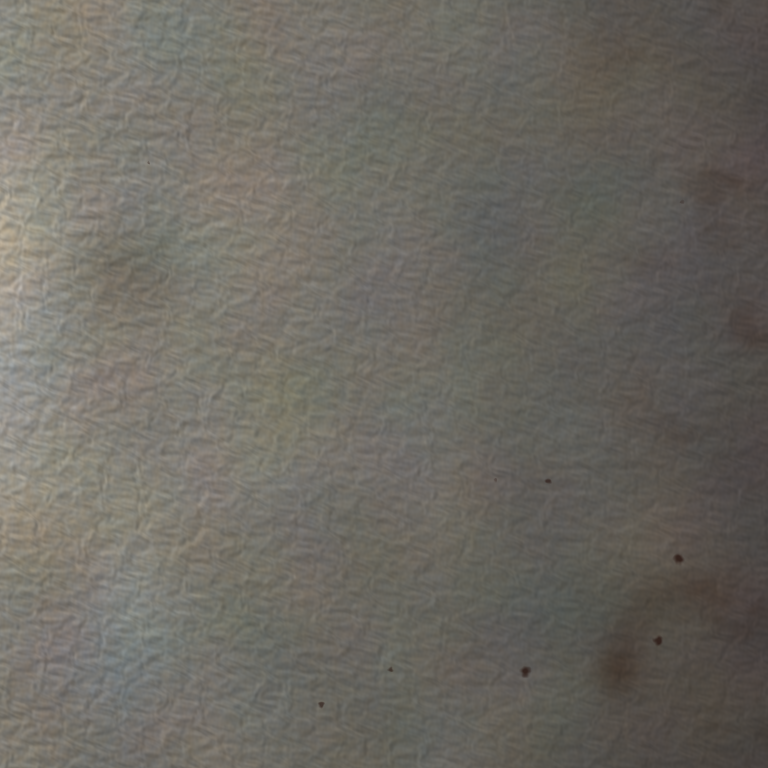
Write a WebGL 2 fragment shader that draws this texture.

```glsl
#version 300 es
precision highp float;
// Aged, softly embossed paper in raking light from the left, with stains and specks.

uniform vec2 u_resolution;
out vec4 fragColor;

const vec3  PAPER_TINT    = vec3(1.022, 0.997, 0.928);
const vec3  WARM_SHIFT    = vec3(0.035, 0.000, -0.045);
const vec3  ROSE_SHIFT    = vec3(0.030, -0.025, 0.010);
const vec3  STAIN_TINT    = vec3(0.80, 0.71, 0.65);
const vec3  SPECK_COLOR   = vec3(0.17, 0.10, 0.08);
const float LIGHT_LEFT    = 0.525;
const float LIGHT_SLOPE   = 0.155;
const float LIGHT_CURVE   = 0.080;
const float MOTTLE        = 0.045;
const float GRAIN_SCALE   = 72.0;
const float GRAIN_ANGLE   = -0.55;
const float GRAIN_STRETCH = 1.6;
const float RELIEF_STEP   = 0.0042;
const float RELIEF_LEFT   = 0.28;
const float RELIEF_RIGHT  = 0.17;
const float FIBER         = 0.045;
const int   SPECK_COUNT   = 9;

vec2 hash2(vec2 cell) {
    uvec2 v = uvec2(ivec2(cell)) * 1664525u + 1013904223u;
    v.x += v.y * 1664525u;
    v.y += v.x * 1664525u;
    v ^= v >> 16u;
    v.x += v.y * 1664525u;
    v.y += v.x * 1664525u;
    v ^= v >> 16u;
    return vec2(v & 65535u) / 65535.0;
}

float cornerSlope(vec2 cell, vec2 offset) {
    float angle = 6.28319 * hash2(cell).x;
    return dot(vec2(cos(angle), sin(angle)), offset);
}

float gradientNoise(vec2 p) {
    vec2 i = floor(p), f = p - i;
    vec2 w = f * f * f * (f * (f * 6.0 - 15.0) + 10.0);
    vec2 e = vec2(1.0, 0.0);
    float low  = mix(cornerSlope(i, f), cornerSlope(i + e.xy, f - e.xy), w.x);
    float high = mix(cornerSlope(i + e.yx, f - e.yx), cornerSlope(i + 1.0, f - 1.0), w.x);
    return mix(low, high, w.y);
}

float fbm(vec2 p) {
    float sum = 0.0, gain = 1.0;
    for (int k = 0; k < 4; k++) {
        sum += gain * gradientNoise(p);
        p = mat2(1.6, 1.2, -1.2, 1.6) * p + 17.3;
        gain *= 0.5;
    }
    return sum;
}

float softSpot(vec2 p, vec2 center, vec2 radius) {
    vec2 d = (p - center) / radius;
    return exp(-dot(d, d));
}

// Height of the pressed fibers, slightly elongated and wrinkled
float paperHeight(vec2 p) {
    float c = cos(GRAIN_ANGLE), s = sin(GRAIN_ANGLE);
    vec2 q = mat2(c, -s, s, c) * p * GRAIN_SCALE;
    q.x /= GRAIN_STRETCH;
    q += 0.6 * gradientNoise(p * 38.0 + 5.0);
    return gradientNoise(q) + 0.5 * gradientNoise(q * 2.1 + 31.0);
}

// Broad falloff of light, with a glow on the left edge and a pale sheen below
float illumination(vec2 p, float mottle) {
    float light = LIGHT_LEFT - LIGHT_SLOPE * p.x - LIGHT_CURVE * p.x * p.x;
    light += 0.10 * softSpot(p, vec2(-0.02, 0.62), vec2(0.10, 0.25));
    light += 0.06 * softSpot(p, vec2(0.17, 0.20), vec2(0.07, 0.14));
    light -= 0.065 * smoothstep(0.5, 0.0, p.y) * (1.0 - 0.6 * p.x);
    return light + MOTTLE * mottle;
}

// Soft patch, hooked stain and blotches toward the dark side
float stainAmount(vec2 p, float mottle) {
    vec2 d = p - vec2(0.93, 0.12) + 0.025 * mottle;
    float band = exp(-pow((length(d) - 0.125) / 0.030, 2.0));
    float hook = band * smoothstep(-0.04, 0.02, d.y) * smoothstep(0.07, -0.03, d.x);
    float drop = softSpot(p, vec2(0.805, 0.12), vec2(0.027, 0.035));
    float patchMark = softSpot(p, vec2(0.16, 0.645), vec2(0.065, 0.055));
    float blotch = smoothstep(0.12, 0.65, fbm(p * 8.0 + 41.0)) * smoothstep(0.65, 1.0, p.x);
    return clamp(0.50 * hook + 0.55 * drop + 0.42 * patchMark + 0.50 * blotch, 0.0, 1.0);
}

float speckAmount(vec2 p) {
    float amount = 0.0;
    vec2 wobble = 0.003 * vec2(gradientNoise(p * 150.0), gradientNoise(p * 150.0 + 60.0));
    for (int k = 0; k < SPECK_COUNT; k++) {
        vec2 center = hash2(vec2(k, 71));
        float size = hash2(vec2(k, 113)).y;
        float radius = mix(0.0025, 0.0075, size * size);
        float disk = 1.0 - smoothstep(0.3 * radius, 1.2 * radius, length(p - center + wobble));
        amount = max(amount, disk * mix(0.25, 0.85, size));
    }
    return amount;
}

void main() {
    vec2 p = gl_FragCoord.xy / u_resolution;
    float mottle = fbm(p * 4.0 + 9.0);
    float light = illumination(p, mottle);

    // Raking light on the relief, plus fine fibers
    float relief = paperHeight(p) - paperHeight(p + RELIEF_STEP * vec2(-0.6, 0.8));
    light *= 1.0 + relief * mix(RELIEF_LEFT, RELIEF_RIGHT, smoothstep(0.0, 0.8, p.x));
    light *= 1.0 + FIBER * gradientNoise(p * vec2(230.0, 150.0));

    // Drifting warm, cool and rosy casts
    vec3 tint = PAPER_TINT + WARM_SHIFT * 1.5 * fbm(p * 5.0 + 23.0);
    tint += ROSE_SHIFT * (fbm(p * 7.0 + 57.0) + smoothstep(0.75, 1.0, p.x));
    tint += WARM_SHIFT * 1.4 * gradientNoise(p * 95.0 + 80.0) * (1.0 - 0.6 * p.x);
    tint -= WARM_SHIFT * softSpot(p, vec2(0.17, 0.18), vec2(0.08, 0.15));

    vec3 color = light * tint;
    color *= mix(vec3(1.0), STAIN_TINT, stainAmount(p, mottle));
    color = mix(color, SPECK_COLOR, speckAmount(p));
    fragColor = vec4(clamp(color, 0.0, 1.0), 1.0);
}
```
